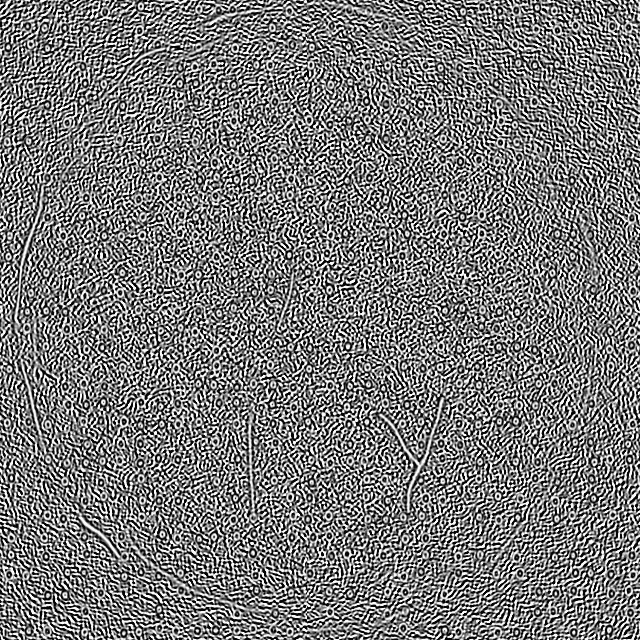
Write a WebGL 1 fragment shader that draws this texture.

```glsl
precision highp float;
// Dense grey labyrinth of fine wavelets, leaning along a tall oval flow.
// Random oriented wavelets are summed per cell, then small concentric rings
// and a few long wobbly veins are blended in before the contrast curve.

uniform vec2 u_resolution;

const float TAU = 6.2831853;
const vec2 OVAL_CENTRE = vec2(0.48, 0.50);
const vec2 OVAL_RADII = vec2(0.45, 0.49);
const float WAVELET_CELLS = 100.0;
const float RING_CELLS = 34.0;

vec3 hash3(vec2 p) {
  vec3 q = fract(p.xyx * vec3(0.1031, 0.1030, 0.0973));
  q += dot(q, q.yxz + 33.33);
  return fract((q.xxy + q.yzz) * q.zyx);
}

float valueNoise(vec2 p) {
  vec2 cell = floor(p);
  vec2 f = fract(p);
  f = f * f * (3.0 - 2.0 * f);
  float low = mix(hash3(cell).x, hash3(cell + vec2(1.0, 0.0)).x, f.x);
  float high = mix(hash3(cell + vec2(0.0, 1.0)).x, hash3(cell + 1.0).x, f.x);
  return mix(low, high, f.y);
}

// Angle across the strokes: level inside the oval, radial near its rim.
float flowAngle(vec2 p, float rim) {
  vec2 radial = (p - OVAL_CENTRE) / OVAL_RADII;
  radial *= radial.x < 0.0 ? -1.0 : 1.0;
  vec2 across = mix(vec2(1.0, -0.22), normalize(radial + 0.0001), rim);
  return atan(across.y, across.x);
}

// Sparse sum of wavelets, scaled to roughly unit deviation.
float waveletNoise(vec2 p, float angle, float spread) {
  vec2 grid = p * WAVELET_CELLS;
  vec2 base = floor(grid);
  float sum = 0.0;
  for (int y = -1; y <= 1; y++) {
    for (int x = -1; x <= 1; x++) {
      vec2 cell = base + vec2(float(x), float(y));
      for (int k = 0; k < 3; k++) {
        vec2 seed = cell + 137.0 * float(k) + 11.0;
        vec3 place = hash3(seed);
        vec3 shape = hash3(seed + 531.0);
        vec2 d = grid - cell - place.xy;
        float turn = angle + (place.z * 2.0 - 1.0) * spread;
        float cycles = mix(1.18, 1.65, shape.x);
        float along = dot(d, vec2(cos(turn), sin(turn)));
        sum += exp(-3.0 * dot(d, d)) * cos(TAU * (along * cycles + shape.y));
      }
    }
  }
  return sum * 1.13;
}

// Concentric rings in some cells: x is the wave, y its coverage.
vec2 ringLayer(vec2 p) {
  vec2 grid = p * RING_CELLS;
  vec2 cell = floor(grid);
  vec3 place = hash3(cell + 71.0);
  vec3 shape = hash3(cell + 313.0);
  vec2 d = (fract(grid) - 0.35 - 0.3 * place.xy) * vec2(1.15, 0.9);
  float r = length(d);
  float wave = 1.4 * cos(TAU * (r * 3.9 + shape.x));
  float cover = (1.0 - smoothstep(0.20, 0.36, r)) * step(place.z, 0.5);
  return vec2(wave, 0.75 * cover);
}

float segmentDistance(vec2 p, vec2 a, vec2 b) {
  vec2 ab = b - a;
  return length(p - a - ab * clamp(dot(p - a, ab) / dot(ab, ab), 0.0, 1.0));
}

// A light core with dark flanks laid over the field.
float addVein(float field, float dist, float strength) {
  float cover = exp(-dist * dist / 0.00005) * strength;
  return mix(field, 1.5 * cos(TAU * 110.0 * dist), cover);
}

void main() {
  vec2 uv = gl_FragCoord.xy / min(u_resolution.x, u_resolution.y);
  float ovalLevel = length((uv - OVAL_CENTRE) / OVAL_RADII);
  float rim = smoothstep(0.6, 1.0, ovalLevel);

  // Fine strokes and grain
  float field = waveletNoise(uv, flowAngle(uv, rim), mix(1.35, 0.95, rim));
  field += 1.1 * (valueNoise(uv * 420.0) - 0.5);
  vec2 ring = ringLayer(uv);
  field = mix(field, ring.x, ring.y);

  // Long veins, wobbled and broken into patches
  vec2 wobble = vec2(valueNoise(uv * 18.0), valueNoise(uv * 18.0 + 40.0)) - 0.5;
  vec2 p = uv + 0.02 * wobble;
  float patches = smoothstep(0.3, 0.65, valueNoise(uv * 13.0 + 90.0));
  float oval = (length((p - OVAL_CENTRE) / OVAL_RADII) - 1.0) * 0.46;
  float leftSide = mix(0.45, 0.85, 1.0 - smoothstep(0.3, 0.6, uv.x));
  field = addVein(field, oval, leftSide * patches);
  field = addVein(field, oval + 0.026, 0.7 * leftSide * (1.0 - patches));
  float spine = p.x - 0.37 - 0.15 * (p.y - 0.1) - 0.014 * sin(p.y * 14.0);
  float spineSpan = smoothstep(0.05, 0.12, uv.y) * (1.0 - smoothstep(0.7, 0.85, uv.y));
  field = addVein(field, spine, 0.75 * spineSpan * patches);
  vec2 fork = vec2(0.648, 0.28);
  float branch = min(segmentDistance(p, fork, vec2(0.59, 0.35)),
                     segmentDistance(p, fork, vec2(0.70, 0.38)));
  branch = min(branch, segmentDistance(p, fork, vec2(0.645, 0.20)));
  field = addVein(field, branch, 0.8);

  // Hard contrast with filled blacks and whites
  float grey = clamp(0.47 + 0.47 * field, 0.02, 0.98);
  gl_FragColor = vec4(vec3(grey), 1.0);
}
```
